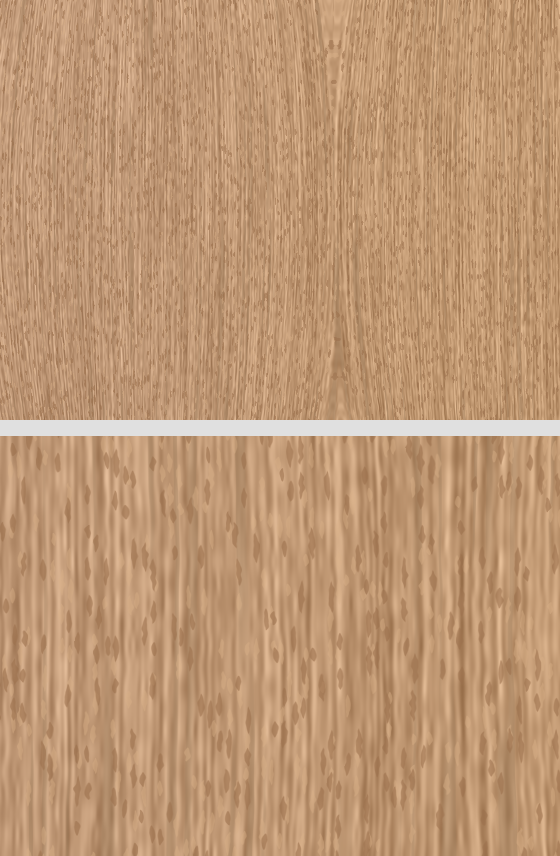
Top, the full canvas; bottom, a detail of the centre.
A Shadertoy shader for this texture:

```glsl
// Straight-grained brown wood veneer with short pores and a narrow hourglass seam.

float hash(vec2 p) {
    return fract(sin(dot(p, vec2(12.9898, 78.233))) * 43758.5453);
}

float noise(vec2 p) {
    vec2 cell = floor(p), f = fract(p);
    f = f * f * (3.0 - 2.0 * f);
    return mix(mix(hash(cell), hash(cell + vec2(1, 0)), f.x),
               mix(hash(cell + vec2(0, 1)), hash(cell + vec2(1, 1)), f.x), f.y);
}

// Ragged vertical dashes, one candidate per cell, staggered from column to column
float dashes(vec2 p, float share) {
    p.y += 17.0 * hash(vec2(floor(p.x), 3.0));
    vec2 cell = floor(p), f = fract(p) - 0.5;
    f.x += 0.3 * (hash(cell + 5.3) - 0.5) + 0.3 * (noise(p * vec2(1.0, 7.0)) - 0.5);
    float along = f.y / mix(0.2, 0.49, hash(cell + 7.7));
    float width = 0.32 * (1.0 - along * along);
    return step(hash(cell + 1.9), share) * (1.0 - smoothstep(width - 0.12, width + 0.08, abs(f.x)))
         * (1.0 - smoothstep(0.8, 1.0, abs(along)));
}

// Position across the grain: bowed at the left, pinched around the seam
float grainCoord(vec2 p) {
    float fromSeam = p.x - 0.8 - 0.006 * sin(p.y * 5.0);
    float bow = (p.y - 0.5) * (p.y - 0.5);
    float bend = 0.22 * fromSeam / (abs(fromSeam) + 0.022) * exp(-4.5 * abs(fromSeam));
    bend += 0.19 * (1.0 - smoothstep(-0.1, 0.5, p.x));
    float wobble = 0.003 * (noise(p * vec2(14.0, 5.0)) - 0.5)
                 + 0.0015 * (noise(p * vec2(60.0, 35.0)) - 0.5);
    return p.x - bend * bow + wobble;
}

void mainImage(out vec4 fragColor, in vec2 fragCoord) {
    vec2 p = fragCoord / iResolution.y;
    float g = grainCoord(p);
    float seam = exp(-14.0 * abs(p.x - 0.8));

    // Closely spaced continuous ridges of uneven strength
    float phase = 122.0 * g + 1.6 * noise(vec2(g * 45.0, p.y * 2.0));
    float ridge = sin(6.2832 * phase) * (0.35 + 0.9 * noise(vec2(g * 70.0, p.y * 5.0)));

    // Fine fibres, short streaks and faint growth bands
    float fibre = noise(vec2(g * 290.0, p.y * 6.0)) - 0.5;
    float streak = noise(vec2(g * 340.0 + 40.0, p.y * 60.0)) - 0.5;
    float line = noise(vec2(g * 110.0 + 9.0, p.y * 1.5)) - 0.5;
    float band = noise(vec2(g * 16.0, p.y)) - 0.5;
    float tone = 0.043 * ridge * (1.0 + 0.3 * seam) + 0.13 * fibre + 0.11 * streak
               + 0.035 * line * (1.0 + seam) + 0.018 * band;

    vec3 color = vec3(0.757, 0.601, 0.461) + tone * vec3(1.0, 1.02, 1.0);

    // Pinkish at the left, more golden at the right, slightly darker below
    color += mix(vec3(0.003, 0.004, 0.014), vec3(0.0, -0.003, -0.016),
                 smoothstep(0.2, 1.1, p.x));
    color += 0.02 * (p.y - 0.5);

    // Scattered greyish fibres
    float grey = smoothstep(0.72, 0.9, noise(vec2(g * 200.0 + 71.0, p.y * 3.0)));
    color = mix(color, vec3(0.63, 0.50, 0.37), 0.45 * grey);

    // Pale and dark dashes
    float pale = dashes(vec2(g * 150.0 + 31.4, p.y * 40.0), 0.25);
    float pore = dashes(vec2(g * 135.0, p.y * 34.0), 0.33);
    color = mix(color, vec3(0.85, 0.69, 0.53), 0.45 * pale);
    color = mix(color, vec3(0.61, 0.44, 0.30), 0.6 * pore);

    fragColor = vec4(color, 1.0);
}
```
